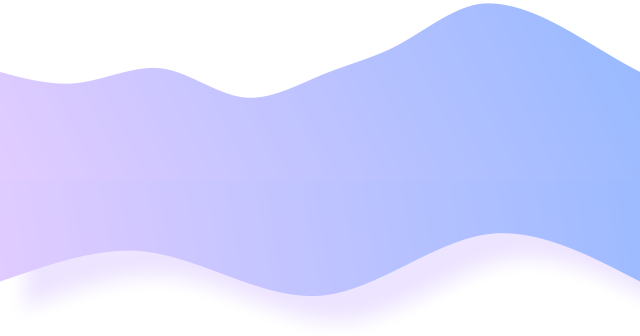
This background is drawn by a Shadertoy shader. Its source:

```glsl
// Draws a wavy lilac-to-blue ribbon on white with a soft lavender shadow below it.

const vec3 PAPER  = vec3(1.0);
const vec3 LILAC  = vec3(0.885, 0.80, 1.0);
const vec3 BLUE   = vec3(0.605, 0.73, 1.0);
const vec3 SHADOW = vec3(0.93, 0.895, 1.0);

const vec2  SHADOW_OFFSET = vec2(0.040, -0.075);
const float SHADOW_BLUR   = 0.055;   // half width, in canvas heights
const float SEAM_HEIGHT   = 0.464;   // where the two gradient halves meet

// Wave knots: x, height, slope
const int TOP_SPANS = 7;
const vec3 TOP[8] = vec3[8](
    vec3(0.000, 0.786, -0.53), vec3(0.104, 0.751, 0.00),
    vec3(0.241, 0.798,  0.00), vec3(0.391, 0.709, 0.00),
    vec3(0.508, 0.781,  0.76), vec3(0.606, 0.851, 0.86),
    vec3(0.762, 0.990,  0.00), vec3(1.000, 0.786, -0.96));

const int BOTTOM_SPANS = 4;
const vec3 BOTTOM[5] = vec3[5](
    vec3(0.000, 0.162, 0.65), vec3(0.202, 0.254, 0.00),
    vec3(0.488, 0.119, 0.00), vec3(0.784, 0.306, 0.00),
    vec3(1.000, 0.162, -0.99));

// Cubic Hermite span between two knots
float hermite(vec3 a, vec3 b, float x) {
    float span = b.x - a.x;
    float t = clamp((x - a.x) / span, 0.0, 1.0);
    float u = 1.0 - t;
    return mix(a.y, b.y, t * t * (3.0 - 2.0 * t))
         + span * t * u * (a.z * u - b.z * t);
}

float topWave(float x) {
    float height = TOP[0].y;
    for (int i = 0; i < TOP_SPANS; i++)
        if (x >= TOP[i].x) height = hermite(TOP[i], TOP[i + 1], x);
    return height;
}

float bottomWave(float x) {
    float height = BOTTOM[0].y;
    for (int i = 0; i < BOTTOM_SPANS; i++)
        if (x >= BOTTOM[i].x) height = hermite(BOTTOM[i], BOTTOM[i + 1], x);
    return height;
}

// Turns a vertical gap into an approximate distance, given the wave's slope
float gapToDistance(float gap, float slope) {
    return gap * inversesqrt(1.0 + slope * slope);
}

float aboveBottom(vec2 p, float aspect) {
    const float e = 0.002;
    float slope = (bottomWave(p.x + e) - bottomWave(p.x - e)) / (2.0 * e * aspect);
    return gapToDistance(p.y - bottomWave(p.x), slope);
}

float belowTop(vec2 p, float aspect) {
    const float e = 0.002;
    float slope = (topWave(p.x + e) - topWave(p.x - e)) / (2.0 * e * aspect);
    return gapToDistance(topWave(p.x) - p.y, slope);
}

// Two stacked gradients with slightly different tilt
vec3 ribbonColor(vec2 p, float pixel) {
    float upper = 0.93 * p.x + 0.24 * (p.y - SEAM_HEIGHT);
    float lower = 0.03 + 0.92 * p.x + 0.08 * (p.y - 0.30);
    float half_ = smoothstep(-pixel, pixel, p.y - SEAM_HEIGHT);
    return mix(LILAC, BLUE, clamp(mix(lower, upper, half_), 0.0, 1.0));
}

void mainImage(out vec4 fragColor, in vec2 fragCoord) {
    vec2 p = fragCoord / iResolution.xy;
    float aspect = iResolution.x / iResolution.y;
    float pixel = 1.0 / iResolution.y;

    // Ribbon coverage
    float lowerEdge = clamp(0.5 + aboveBottom(p, aspect) / pixel, 0.0, 1.0);
    float upperEdge = clamp(0.5 + belowTop(p, aspect) / pixel, 0.0, 1.0);

    // Blurred, shifted copy of the lower wave, open towards the top
    vec2 q = p - SHADOW_OFFSET;
    float shade = smoothstep(-SHADOW_BLUR, SHADOW_BLUR, aboveBottom(q, aspect))
                * smoothstep(-SHADOW_BLUR, SHADOW_BLUR, q.x * aspect);

    vec3 color = mix(PAPER, SHADOW, shade);
    color = mix(color, ribbonColor(p, pixel), lowerEdge);
    color = mix(PAPER, color, upperEdge);
    fragColor = vec4(color, 1.0);
}
```
